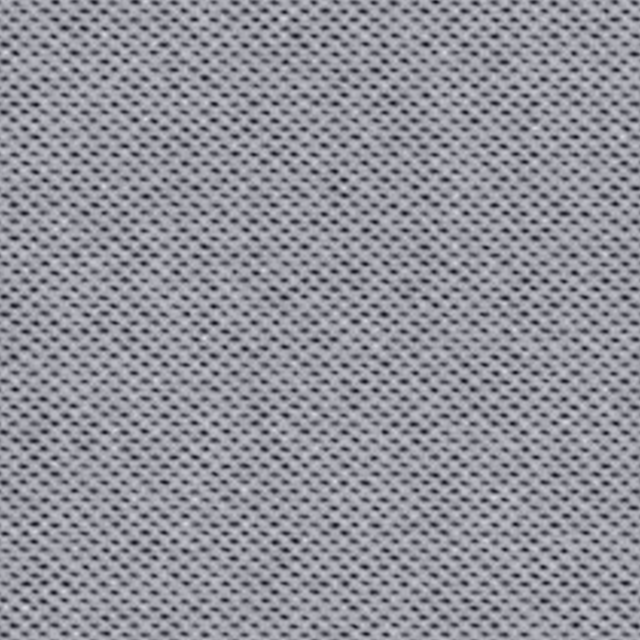
This texture is drawn by a three.js fragment shader. Its source:

```glsl
// Grey woven mesh: staggered rows of small soft dark holes between rounded beads.
// Each hole and bead is a Gaussian spot on a brick lattice, summed over its
// neighbours; hashes vary depth, size and place, and noise adds fibre grain.

varying vec2 vUv;

const vec2 REPEATS = vec2(32.0, 38.0);        // holes across, row pairs down
const vec2 PHASE = vec2(0.25, 0.33);          // lattice shift, in columns and rows
const vec2 HOLE_RADIUS = vec2(0.235, 0.163);  // in units of one repeat
const vec2 BEAD_RADIUS = vec2(0.22, 0.20);
const vec2 BEAD_OFFSET = vec2(0.5, 0.07);     // bead top relative to the hole
const float HOLE_TILT = 0.12;
const float HOLE_DEPTH = 0.50;
const float BEAD_LIGHT = 0.065;
const float JITTER = 0.09;
const float WARP = 0.12;
const float GRAIN_SCALE = 210.0;
const float GRAIN_AMOUNT = 0.09;
const float SPECK_LIGHT = 0.09;
const vec3 THREAD_COLOR = vec3(0.668, 0.670, 0.702);
const vec3 SHADOW_TINT = vec3(1.0, 1.0, 0.99);

float hash(vec2 p) {
  return fract(sin(dot(p, vec2(127.1, 311.7))) * 43758.5453);
}

float noise(vec2 p) {
  vec2 cell = floor(p);
  vec2 f = fract(p);
  f = f * f * (3.0 - 2.0 * f);
  return mix(mix(hash(cell), hash(cell + vec2(1.0, 0.0)), f.x),
             mix(hash(cell + vec2(0.0, 1.0)), hash(cell + vec2(1.0, 1.0)), f.x), f.y);
}

float spot(vec2 d, vec2 radius) {
  d /= radius;
  return exp(-dot(d, d));
}

void main() {
  // Lattice space: one unit is a column across and a staggered row up
  vec2 p = vUv * REPEATS * vec2(1.0, 2.0) + PHASE;
  vec2 warp = vec2(noise(p * vec2(2.3, 1.2)), noise(p * vec2(2.3, 1.2) + 57.0));
  p += WARP * (warp - 0.5);

  // Holes and beads of the neighbouring sites
  float shade = 0.0;
  float light = 0.0;
  float baseRow = floor(p.y + 0.5);
  for (int j = -2; j <= 2; j++) {
    float row = baseRow + float(j);
    float stagger = 0.5 * mod(row, 2.0);
    float baseColumn = floor(p.x - stagger + 0.5);
    for (int i = -1; i <= 1; i++) {
      vec2 site = vec2(baseColumn + float(i), row);
      vec2 d = p - site - vec2(stagger, 0.0);
      d.y *= 0.5;
      vec2 shift = vec2(hash(site + 3.1), hash(site + 8.7)) - 0.5;
      float vary = hash(site + 15.3);

      vec2 holeD = d - JITTER * shift;
      holeD.y += HOLE_TILT * holeD.x;
      float depth = HOLE_DEPTH * mix(0.78, 1.15, vary);
      shade += depth * spot(holeD, HOLE_RADIUS * mix(0.92, 1.1, hash(site + 21.9)));

      vec2 beadD = d - BEAD_OFFSET - JITTER * shift.yx;
      float glint = SPECK_LIGHT * smoothstep(0.88, 1.0, hash(site + 33.7));
      light += BEAD_LIGHT * mix(0.6, 1.3, vary) * spot(beadD, BEAD_RADIUS);
      light += glint * spot(beadD, 0.6 * BEAD_RADIUS);
    }
  }

  // Fibre grain and a faint broad unevenness
  float grain = GRAIN_AMOUNT * (noise(vUv * GRAIN_SCALE) - 0.5);
  float broad = 0.02 * (noise(vUv * 7.0) - 0.5);

  vec3 color = THREAD_COLOR + light + grain + broad - shade * SHADOW_TINT;
  gl_FragColor = vec4(clamp(color, 0.0, 1.0), 1.0);
}
```
